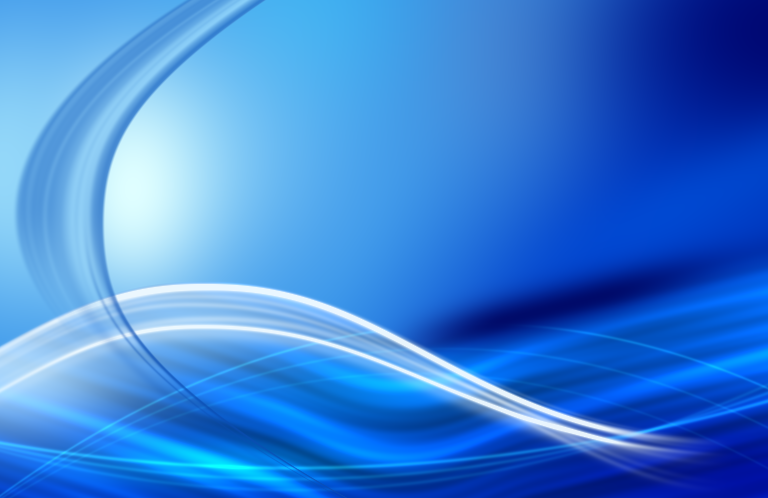
Give the GLSL for this background, as a Shadertoy shader.

```glsl
// Glossy blue backdrop: a soft glowing sky over streaked deep water,
// crossed by a white silky wave and a curling translucent ribbon.
// Soft glows set the colour fields; curve offsets draw strands and folds.

const vec3 AZURE = vec3(0.19, 0.56, 0.91);
const vec3 ROYAL = vec3(0.00, 0.25, 0.80);
const vec3 NAVY = vec3(0.00, 0.03, 0.45);
const vec3 PERIWINKLE = vec3(0.32, 0.55, 0.84);
const vec3 CYAN = vec3(0.22, 0.70, 0.95);
const vec3 PALE = vec3(0.60, 0.86, 0.98);
const vec3 ICE = vec3(0.88, 1.00, 1.00);
const vec3 WATER = vec3(0.01, 0.40, 0.92);
const vec3 STEEL = vec3(0.11, 0.40, 0.76);

const float STREAK_DENSITY = 15.0;
const float STREAK_CONTRAST = 0.75;
const int STRANDS = 9;
const int RIBBON_FOLDS = 7;

vec2 hashGradient(vec2 cell) {
    vec2 h = vec2(dot(cell, vec2(127.1, 311.7)), dot(cell, vec2(269.5, 183.3)));
    return 2.0 * fract(sin(h) * 43758.5) - 1.0;
}

float gradientNoise(vec2 p) {
    vec2 i = floor(p), f = fract(p);
    vec2 u = f * f * f * (f * (f * 6.0 - 15.0) + 10.0);
    vec2 e = vec2(1.0, 0.0);
    float low = mix(dot(hashGradient(i), f), dot(hashGradient(i + e), f - e), u.x);
    float high = mix(dot(hashGradient(i + e.yx), f - e.yx),
                     dot(hashGradient(i + 1.0), f - 1.0), u.x);
    return mix(low, high, u.y);
}

float glow(vec2 p, vec2 center, vec2 radius) {
    vec2 q = (p - center) / radius;
    return exp(-dot(q, q));
}

// Soft line that never gets thinner than about a pixel
float line(float d, float width) {
    float w = max(width, 0.8 / iResolution.y);
    return exp(-d * d / (w * w));
}

float waveCrest(float x) {
    float t = abs(x - 0.265) / (x < 0.265 ? 0.355 : 0.375);
    return 0.11 + 0.322 * exp(-pow(t, 2.3));
}

float bandHeight(float x) { return 0.335 + 0.38 * (x - 0.6); }

vec3 sky(vec2 p) {
    vec3 c = mix(AZURE, ROYAL, smoothstep(0.48, 0.84, p.x - 0.4 * (p.y - 0.6)));
    c = mix(c, PERIWINKLE, 0.7 * glow(p, vec2(0.64, 0.92), vec2(0.14, 0.28)));
    c = mix(c, CYAN, 0.8 * glow(p, vec2(0.40, 1.0), vec2(0.16, 0.25)));
    c = mix(c, PALE, 0.8 * glow(p, vec2(0.20, 0.68), vec2(0.24, 0.30)));
    c = mix(c, ICE, glow(p, vec2(0.17, 0.62), vec2(0.10, 0.21)));
    c = mix(c, PALE, 0.9 * glow(p, vec2(0.0, 0.66), vec2(0.09, 0.26)));
    c = mix(c, NAVY, glow(p, vec2(1.02, 0.94), vec2(0.24, 0.27)));
    float ray = p.y - 0.50 - 0.65 * (p.x - 0.75);
    return mix(c, vec3(0.0, 0.32, 0.86), 0.6 * line(ray, 0.09) * smoothstep(0.6, 0.9, p.x));
}

vec3 water(vec2 p) {
    vec3 c = mix(vec3(0.0, 0.22, 0.74), WATER, smoothstep(0.0, 0.24, p.y));
    c = mix(c, vec3(0.0, 0.04, 0.57), 0.9 * glow(p, vec2(1.0, 0.04), vec2(0.33, 0.17)));
    c = mix(c, vec3(0.0, 0.56, 0.96), 0.65 * glow(p, vec2(0.48, 0.23), vec2(0.16, 0.08)));
    c = mix(c, vec3(0.0, 0.60, 0.95), 0.7 * glow(p, vec2(0.30, 0.07), vec2(0.22, 0.05)));
    // Streaks fall on the left and rise on the right
    float across = p.y + mix(0.5, -0.36, smoothstep(0.35, 0.7, p.x)) * (p.x - 0.5);
    float streak = gradientNoise(vec2(p.x * 2.2, across * STREAK_DENSITY))
        + 0.5 * gradientNoise(vec2(p.x * 3.0 + 7.0, across * STREAK_DENSITY * 2.7));
    c *= 1.0 + STREAK_CONTRAST * streak;
    c += vec3(0.0, 0.10, 0.08) * smoothstep(0.1, 0.6, streak);
    // Light haze beneath the wave
    c = mix(c, vec3(0.50, 0.76, 0.97), 0.85 * glow(p, vec2(0.24, 0.36), vec2(0.19, 0.11)));
    c = mix(c, vec3(0.70, 0.87, 0.99), 0.9 * glow(p, vec2(0.02, 0.25), vec2(0.16, 0.13)));
    // Fine arcs of light
    for (int i = 0; i < 3; i++) {
        float k = float(i);
        float hollow = p.y - 0.06 + 0.022 * k - (0.35 + 0.1 * k) * pow(p.x - 0.38, 2.0);
        float arch = p.y - 0.35 + 0.05 * k + 0.9 * pow(p.x - 0.62 + 0.04 * k, 2.0);
        c += vec3(0.05, 0.26, 0.20) * (line(hollow, 0.004) + 0.6 * line(arch, 0.003)) / (1.0 + k);
    }
    return c;
}

vec3 addWave(vec3 c, vec2 p) {
    float width = mix(0.088, 0.03, smoothstep(0.3, 0.8, p.x));
    float depth = waveCrest(p.x) - p.y;
    float fan = width + 0.08 * smoothstep(0.6, 0.95, p.x);
    float fade = (1.0 - smoothstep(0.72, 0.96, p.x)) * mix(0.55, 1.0, smoothstep(0.0, 0.2, p.x));
    float veil = smoothstep(-0.003, 0.006, depth) * exp(-max(depth, 0.0) / (0.45 * width));
    float silk = 0.65 * veil + 0.75 * line(depth - 0.008, 0.006);
    silk += 0.85 * line(depth - width, 0.005) + 0.3 * line(depth - width - 0.012, 0.016);
    for (int i = 0; i < STRANDS; i++) {
        float f = float(i) / float(STRANDS - 1);
        float drift = 0.006 * sin(p.x * 7.0 + 9.0 * f);
        silk += (0.16 + 0.14 * sin(17.0 * f)) * line(depth - f * fan - drift, 0.004 + 0.003 * f);
    }
    return mix(c, vec3(0.94, 0.98, 1.0), clamp(silk * fade, 0.0, 0.97));
}

vec3 addRibbon(vec3 c, vec2 p) {
    float d2 = pow(p.y - 0.55, 2.0);
    float right = 0.136 + d2 * (1.05 - 0.45 * exp(-20.0 * d2));
    float left = 0.022 + 1.2 * pow(p.y - 0.57, 2.0);
    float s = (p.x - left) / (right - left);
    float body = smoothstep(-0.06, 0.06, s) * (1.0 - smoothstep(0.965, 1.01, s));
    float upper = smoothstep(0.28, 0.6, p.y);
    float shade = 0.45 + 0.25 * line(s - 0.3, 0.22) * upper - 0.35 * line(s - 0.68, 0.14);
    shade += 0.25 * line(s, 0.05) + 0.45 * line(s - 0.93, 0.09);
    for (int i = 0; i < RIBBON_FOLDS; i++) {
        float f = (float(i) + 0.5) / float(RIBBON_FOLDS);
        shade += 0.14 * sin(31.0 * f) * line(s - f - 0.04 * sin(4.0 * p.y + 8.0 * f), 0.035);
    }
    vec3 tint = mix(vec3(0.62, 0.87, 1.0), STEEL, clamp(shade, 0.0, 1.0));
    c = mix(c, tint, body * upper * 0.85);
    // Dark rim lines run on below the body
    float rim = line(s - 0.95, 0.045) + 0.5 * line(s - 0.78, 0.03) + 0.2 * line(s - 0.5, 0.12);
    return mix(c, vec3(0.04, 0.30, 0.70), clamp(rim, 0.0, 1.0) * body * (1.0 - upper) * 0.7);
}

void mainImage(out vec4 fragColor, in vec2 fragCoord) {
    vec2 p = fragCoord / iResolution.xy;
    float band = bandHeight(p.x);
    float surface = max(waveCrest(p.x), band - 0.02) - p.y;
    float softness = mix(0.004, 0.05, smoothstep(0.48, 0.66, p.x));
    vec3 color = mix(sky(p), water(p), smoothstep(-softness, softness, surface));
    // Dark trough between sky and water
    float trough = smoothstep(0.48, 0.66, p.x) * (1.0 - 0.7 * smoothstep(0.78, 1.0, p.x));
    color = mix(color, vec3(0.0, 0.02, 0.38), 0.92 * trough * line(p.y - band, 0.045));
    color = addRibbon(addWave(color, p), p);
    fragColor = vec4(clamp(color, 0.0, 1.0), 1.0);
}
```
